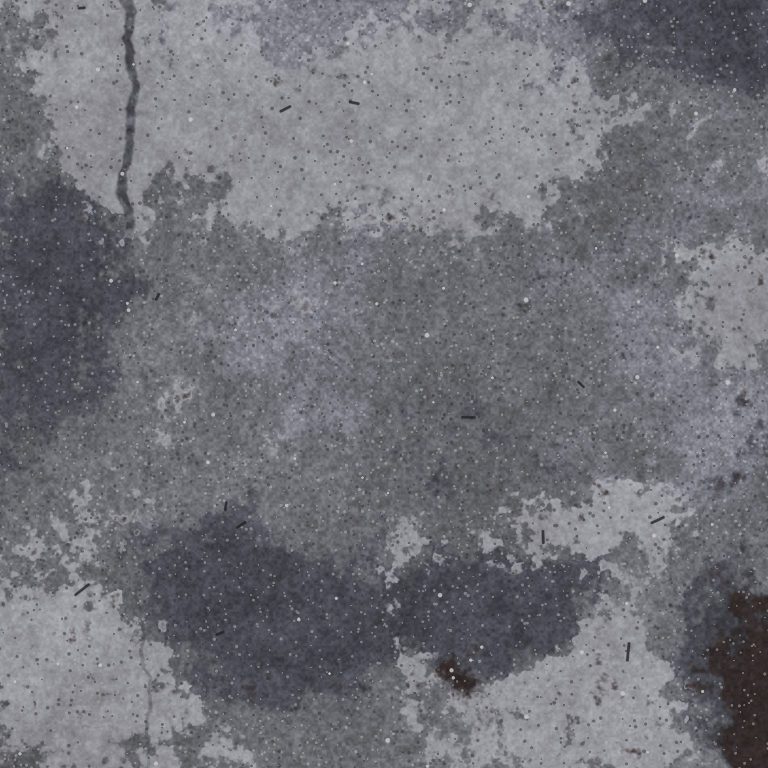
Give the GLSL for this texture, as a Shadertoy shader.

```glsl
// Weathered concrete: a gritty grey ground with a blue-grey wash, dark damp
// stains and flaking pale plaster. Soft blobs set the broad layout, layered
// noise frays the edges, and cellular grains add grit, pits and pale stones.

const vec3 PLASTER = vec3(0.595, 0.595, 0.620);
const vec3 WASH = vec3(0.505, 0.512, 0.548);
const vec3 GROUND = vec3(0.430, 0.432, 0.455);
const vec3 STAIN = vec3(0.265, 0.267, 0.300);
const vec3 SOIL = vec3(0.200, 0.170, 0.165);
const vec3 STONE = vec3(0.780, 0.780, 0.770);
const vec3 PIT = vec3(0.190, 0.190, 0.210);

const float PLASTER_LEVEL = 0.42;
const float STAIN_LEVEL = 0.45;
const float GRIT_SCALE = 190.0;
const float GRIT_CONTRAST = 0.23;
const int TWIGS = 14;

vec2 hash2(vec2 p) {
    vec3 q = fract(vec3(p.xyx) * vec3(0.1031, 0.1030, 0.0973));
    q += dot(q, q.yzx + 33.33);
    return fract((q.xx + q.yz) * q.zy);
}

float noise(vec2 p) {
    vec2 i = floor(p), f = fract(p);
    f = f * f * (3.0 - 2.0 * f);
    float low = mix(hash2(i).x, hash2(i + vec2(1, 0)).x, f.x);
    float high = mix(hash2(i + vec2(0, 1)).x, hash2(i + vec2(1, 1)).x, f.x);
    return mix(low, high, f.y);
}

// Layered noise, centred on zero.
float layers(vec2 p, int octaves) {
    float sum = 0.0, weight = 0.5, total = 0.0;
    for (int i = 0; i < octaves; i++) {
        sum += weight * noise(p);
        total += weight;
        weight *= 0.55;
        p = mat2(1.6, 1.2, -1.2, 1.6) * p + 17.3;
    }
    return sum / total - 0.5;
}

// Coverage of round grains, at most one per cell.
float grains(vec2 p, float share, float radius) {
    vec2 cell = floor(p);
    float cover = 0.0;
    for (int y = -1; y <= 1; y++)
    for (int x = -1; x <= 1; x++) {
        vec2 id = cell + vec2(x, y);
        vec2 pick = hash2(id + 91.7);
        float size = radius * mix(0.45, 1.0, pick.y);
        float d = length(p - id - hash2(id));
        float grain = 1.0 - smoothstep(size * 0.5, size, d);
        cover = max(cover, grain * step(pick.x, share));
    }
    return cover;
}

float blob(vec2 p, vec2 centre, vec2 radius) {
    vec2 d = (p - centre) / radius;
    return exp(-dot(d, d));
}

float segment(vec2 p, vec2 a, vec2 b) {
    vec2 pa = p - a, ba = b - a;
    return length(pa - ba * clamp(dot(pa, ba) / dot(ba, ba), 0.0, 1.0));
}

float plasterLayout(vec2 p) {
    return blob(p, vec2(0.33, 0.84), vec2(0.25, 0.13))
         + blob(p, vec2(0.12, 0.88), vec2(0.07, 0.20))
         + blob(p, vec2(0.08, 0.10), vec2(0.23, 0.20))
         + blob(p, vec2(0.74, 0.31), vec2(0.16, 0.08))
         + blob(p, vec2(0.56, 0.18), vec2(0.05, 0.14))
         + blob(p, vec2(0.76, 0.10), vec2(0.14, 0.08))
         + 0.8 * blob(p, vec2(0.72, 0.84), vec2(0.18, 0.12))
         + 0.7 * blob(p, vec2(0.94, 0.63), vec2(0.10, 0.09));
}

float stainLayout(vec2 p) {
    return blob(p, vec2(0.04, 0.63), vec2(0.14, 0.15))
         + blob(p, vec2(0.98, 0.98), vec2(0.16, 0.11))
         + blob(p, vec2(0.43, 0.18), vec2(0.15, 0.09))
         + blob(p, vec2(0.69, 0.21), vec2(0.13, 0.08))
         + blob(p, vec2(0.97, 0.10), vec2(0.12, 0.17))
         + 0.7 * blob(p, vec2(0.28, 0.25), vec2(0.12, 0.10));
}

void mainImage(out vec4 fragColor, in vec2 fragCoord) {
    vec2 uv = fragCoord / iResolution.y;
    float pixel = 1.0 / iResolution.y;
    float broad = layers(uv * 5.0 + 3.0, 5);
    float ragged = layers(uv * 28.0 + 8.0, 4);
    float flakes = layers(uv * 95.0, 3);
    vec2 bend = vec2(layers(uv * 6.0 + 40.0, 3), layers(uv * 6.0 + 70.0, 3));
    vec2 p = uv + 0.12 * bend;

    // Ground and brushed wash
    vec3 col = GROUND * (1.0 + 0.35 * broad + 0.25 * ragged);
    float brush = layers(mat2(0.8, -0.6, 0.6, 0.8) * uv * vec2(5.0, 9.0), 4);
    float wash = 0.75 * blob(p, vec2(0.5, 0.93), vec2(0.40, 0.20))
               + 0.6 * blob(p, vec2(0.90, 0.53), vec2(0.16, 0.12))
               + 0.5 * blob(p, vec2(0.42, 0.55), vec2(0.12, 0.18));
    wash = smoothstep(0.15, 0.65, wash + 1.2 * brush + 0.6 * ragged);
    col = mix(col, WASH * (1.0 + 0.3 * brush), 0.85 * wash);

    // Stains, then plaster flaking over them
    float dark = stainLayout(p);
    float fray = 0.95 * ragged + 0.65 * flakes;
    float stain = smoothstep(-0.16, 0.20, dark - STAIN_LEVEL - 1.1 * broad + fray);
    col = mix(col, STAIN * (1.0 + 0.5 * ragged), 0.88 * stain);
    float pale = plasterLayout(p) - 0.6 * dark - PLASTER_LEVEL;
    float plaster = smoothstep(-0.06, 0.10, pale + 1.6 * broad + 1.2 * fray);
    col = mix(col, PLASTER * (1.0 + 0.25 * brush + 0.15 * ragged), 0.86 * plaster);

    // Brown soil on the lower right
    float soil = blob(p, vec2(1.0, 0.09), vec2(0.07, 0.13))
               + 0.8 * blob(p, vec2(0.63, 0.11), vec2(0.025));
    col = mix(col, SOIL, smoothstep(0.25, 0.6, soil + fray));

    // Crack: strong above, faint below
    float path = 0.168 + 0.022 * (1.0 - smoothstep(0.18, 0.34, uv.y))
               + 0.005 * sin(uv.y * 23.0) + 0.003 * sin(uv.y * 71.0 + 1.0)
               + 0.010 * layers(vec2(uv.y * 60.0, 4.0), 3);
    float offset = abs(uv.x - path);
    float upper = smoothstep(0.65, 0.72, uv.y);
    float lower = 0.45 * (1.0 - smoothstep(0.28, 0.35, uv.y));
    float width = mix(0.002, 0.007, upper) * (1.0 + 1.2 * ragged);
    float crack = 1.0 - smoothstep(width * 0.5, width + pixel, offset);
    col = mix(col, PIT * (1.45 + 1.6 * flakes), 0.8 * crack * max(upper, lower));

    // Grit, pits and pale stones
    float coarse = 1.0 - 0.55 * plaster;
    float grit = noise(uv * GRIT_SCALE) + noise(uv * GRIT_SCALE * 1.9 + 5.0) - 1.0;
    col *= 1.0 + GRIT_CONTRAST * coarse * grit + 0.22 * flakes;
    col = mix(col, PIT, 0.50 * grains(uv * 130.0, 0.13, 0.42));
    col = mix(col, STONE, 0.42 * coarse * grains(uv * 150.0 + 9.0, 0.16, 0.42));
    col = mix(col, STONE, 0.85 * grains(uv * 48.0 + 31.0, 0.035, 0.20));

    // Scattered twigs
    for (int i = 0; i < TWIGS; i++) {
        vec2 start = hash2(vec2(i, 12.0));
        vec2 pick = hash2(vec2(i, 47.0));
        float angle = 6.2832 * pick.x;
        vec2 end = start + mix(0.006, 0.022, pick.y) * vec2(cos(angle), sin(angle));
        float d = segment(uv + 0.01 * bend, start, end);
        col = mix(col, PIT * 0.7, 0.8 * (1.0 - smoothstep(0.0008, 0.0015 + pixel, d)));
    }

    fragColor = vec4(clamp(col, 0.0, 1.0), 1.0);
}
```
